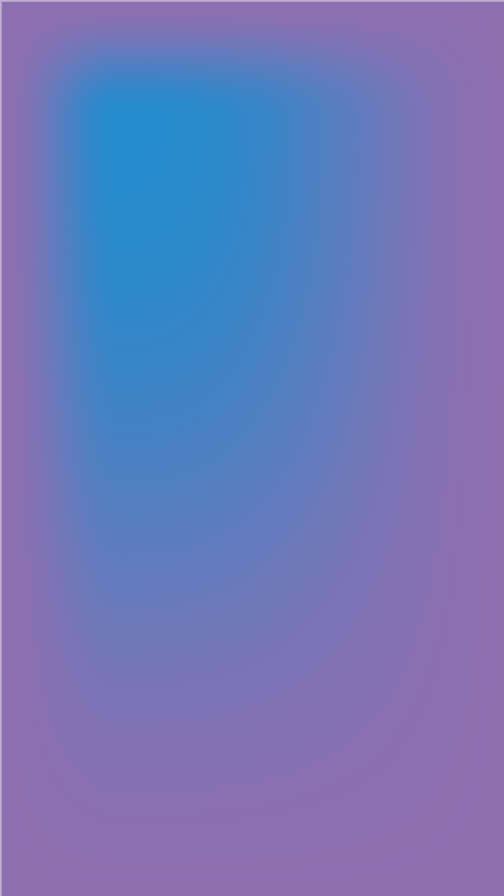
This background is drawn by a Shadertoy shader. Its source:

```glsl
#define PURPLE vec3(0.558, 0.437, 0.692)
#define BLUE vec3(0.140, 0.545, 0.800)
#define RIM_COLOR vec3(0.75, 0.68, 0.83)
#define GLOW_CENTER vec2(0.235, 0.870)
#define FADE_RIGHT 1.3
#define FADE_DOWN 1.1
#define RIM_WIDTH 0.0035

// Smooth hill: 0 at both ends of the unit interval, 1 at the peak.
// The exponent shapes the longer slope.
float hill(float x, float peak, float slope) {
    float rise = smoothstep(0.0, peak, x);
    float t = clamp((x - peak) / (1.0 - peak), 0.0, 1.0);
    float fall = 1.0 - smoothstep(0.0, 1.0, pow(t, slope));
    return rise * fall;
}

void mainImage(out vec4 fragColor, in vec2 fragCoord) {
    vec2 uv = fragCoord / iResolution.xy;

    // Off-center glow, fading to purple along every side
    float across = hill(uv.x, GLOW_CENTER.x, FADE_RIGHT);
    float down = hill(1.0 - uv.y, 1.0 - GLOW_CENTER.y, FADE_DOWN);
    vec3 color = mix(PURPLE, BLUE, across * down);

    // Pale hairline on the left and top, in canvas widths
    float pixel = 1.0 / iResolution.x;
    float topGap = (iResolution.y - fragCoord.y) * pixel;
    float edgeGap = min(uv.x, topGap);
    float rim = clamp((RIM_WIDTH - edgeGap) / pixel + 0.5, 0.0, 1.0);
    color = mix(color, RIM_COLOR, rim);

    fragColor = vec4(color, 1.0);
}
```
